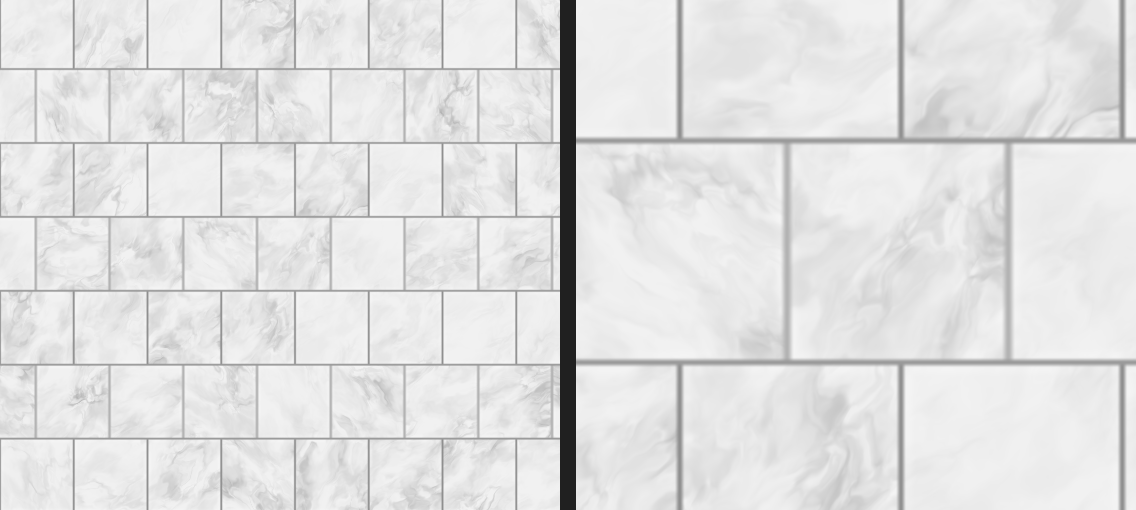
Left: the whole. Right: its middle third, enlarged.
Write a Shadertoy shader that draws this texture.

```glsl
#define PITCH vec2(0.1317, 0.1320)  // tile size in canvas widths
#define BASE_SHIFT 0.0046           // part of the lowest row that is cut off
#define BOND_SHIFT 0.515            // sideways offset of every other row
#define JOINT_WIDTH 0.025           // joint half width in tiles
#define VEIN_SCALE 1.9
#define CLOUD_DEPTH 0.085
#define VEIN_DEPTH 0.10
#define MARBLE_LIGHT vec3(0.945)
#define JOINT_DARK vec3(0.56)
#define JOINT_PALE vec3(0.70)

float hash(vec2 p) {
    vec3 q = fract(vec3(p.xyx) * 0.1031);
    q += dot(q, q.yzx + 33.33);
    return fract((q.x + q.y) * q.z);
}

vec2 gradient(vec2 cell) {
    float angle = 6.2832 * hash(cell);
    return vec2(cos(angle), sin(angle));
}

float noise(vec2 p) {
    vec2 i = floor(p), f = fract(p);
    vec2 s = f * f * f * (f * (f * 6.0 - 15.0) + 10.0);
    vec2 e = vec2(1.0, 0.0);
    float low = mix(dot(gradient(i), f), dot(gradient(i + e), f - e), s.x);
    float high = mix(dot(gradient(i + e.yx), f - e.yx),
                     dot(gradient(i + 1.0), f - 1.0), s.x);
    return mix(low, high, s.y);
}

float fbm(vec2 p) {
    float sum = 0.0, amplitude = 0.6;
    for (int i = 0; i < 4; i++) {
        sum += amplitude * noise(p);
        p = mat2(1.6, 1.2, -1.2, 1.6) * p + 7.3;
        amplitude *= 0.52;
    }
    return sum;
}

// Darkness of the stone at a point of one tile
float marble(vec2 local, vec2 tile) {
    float seed = hash(tile + 17.0);
    float strength = mix(0.25, 1.3, hash(tile + 41.0));

    // Each slab is cut at its own angle from its own place
    float angle = mix(0.3, 1.3, seed) + (hash(tile + 5.0) > 0.75 ? 1.4 : 0.0);
    float c = cos(angle), s = sin(angle);
    vec2 p = mat2(c, -s, s, c) * (local - 0.5);
    p = p * vec2(0.75, 1.25) * VEIN_SCALE + 60.0 * vec2(seed, hash(tile + 73.0));
    vec2 warped = p + 0.75 * vec2(fbm(p + 3.1), fbm(p + 11.7));

    float cloud = smoothstep(-0.25, 0.45, fbm(warped * 1.3 + 21.0));
    float patchy = smoothstep(-0.15, 0.3, fbm(p * 0.8 + 35.0));
    float vein = 1.0 - smoothstep(0.0, 0.13, abs(fbm(warped)));
    float fine = 1.0 - smoothstep(0.0, 0.16, abs(fbm(warped * 2.1 + 50.0)));
    return strength * (CLOUD_DEPTH * cloud
                     + VEIN_DEPTH * patchy * (vein + 0.45 * fine));
}

void mainImage(out vec4 fragColor, in vec2 fragCoord) {
    vec2 p = fragCoord / iResolution.x;
    float pixel = 1.0 / (iResolution.x * PITCH.x);

    // Running bond grid
    vec2 grid = vec2(p.x, p.y + BASE_SHIFT) / PITCH;
    float shifted = mod(floor(grid.y), 2.0);
    grid.x += BOND_SHIFT * shifted;
    vec2 tile = floor(grid), local = fract(grid);

    // Stone, slightly brighter along the tile rim
    vec2 edge = min(local, 1.0 - local);
    float rim = 1.0 - smoothstep(0.03, 0.07, min(edge.x, edge.y));
    vec3 color = MARBLE_LIGHT - marble(local, tile) + 0.012 * rim;

    // Upright joints are paler and softer in the shifted rows
    float soft = max(JOINT_WIDTH, 1.3 * pixel);
    float upright = 1.0 - smoothstep(0.0, soft * (1.0 + 0.35 * shifted), edge.x);
    float level = 1.0 - smoothstep(0.0, soft, edge.y);
    color = mix(color, mix(JOINT_DARK, JOINT_PALE, shifted), upright);
    color = mix(color, mix(JOINT_DARK, JOINT_PALE, 0.3), level);
    fragColor = vec4(clamp(color, 0.0, 1.0), 1.0);
}
```
